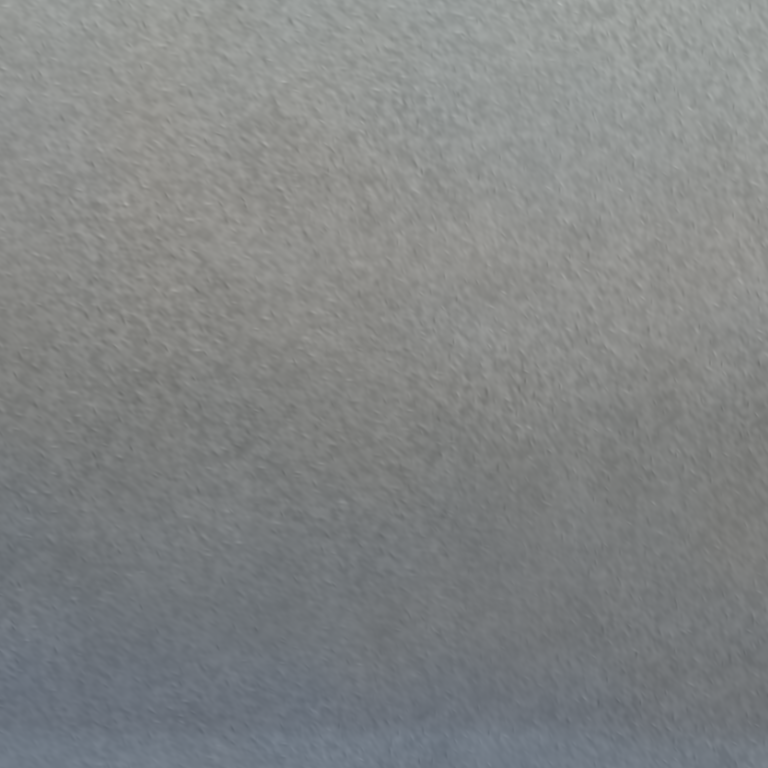
Write a Shadertoy shader that draws this texture.

```glsl
// Draws a dull grey matte surface with soft shading and fine slanted grain.

const vec3 BASE_BLUE  = vec3(0.415, 0.445, 0.485);
const vec3 LOW_GREY   = vec3(0.442, 0.460, 0.474);
const vec3 MID_GREY   = vec3(0.488, 0.493, 0.486);
const vec3 WARM_GREY  = vec3(0.562, 0.563, 0.552);
const vec3 TOP_GREY   = vec3(0.598, 0.616, 0.608);
const vec3 WARM_SHIFT = vec3(0.012, 0.001, -0.010);

// Integer hash giving two values in 0..1
vec2 hash2(vec2 cell, uint seed) {
    uvec2 v = uvec2(ivec2(cell)) + uvec2(seed * 747u, seed * 2891u);
    v = v * 1664525u + 1013904223u;
    v.x += v.y * 1664525u;
    v.y += v.x * 1664525u;
    v ^= v >> 16u;
    v.x += v.y * 1664525u;
    v.y += v.x * 1664525u;
    v ^= v >> 16u;
    return vec2(v >> 8u) / 16777216.0;
}

// Smooth value noise, centred on zero
float noise(vec2 p, uint seed) {
    vec2 i = floor(p);
    vec2 f = fract(p);
    f = f * f * (3.0 - 2.0 * f);
    float low = mix(hash2(i, seed).x, hash2(i + vec2(1, 0), seed).x, f.x);
    float high = mix(hash2(i + vec2(0, 1), seed).x, hash2(i + vec2(1, 1), seed).x, f.x);
    return mix(low, high, f.y) - 0.5;
}

float cloud(vec2 p, uint seed) {
    float sum = 0.0;
    float gain = 1.0;
    for (uint k = 0u; k < 3u; k++) {
        sum += gain * noise(p, seed + k);
        p = p * 2.1 + 3.7;
        gain *= 0.5;
    }
    return sum;
}

// Coordinates along and across a direction
vec2 turn(vec2 p, float angle) {
    vec2 along = vec2(cos(angle), sin(angle));
    return vec2(dot(p, along), dot(p, vec2(-along.y, along.x)));
}

// Stretched noise whose streaks follow one direction
float streaks(vec2 p, float angle, uint seed) {
    vec2 q = turn(p, angle);
    return noise(q * vec2(80.0, 165.0), seed)
         + 0.8 * noise(q * vec2(140.0, 250.0) + 9.3, seed + 1u);
}

// Scattered short ridges: a lit flank beside a shaded one
float flecks(vec2 p, float density, float angle, uint seed) {
    vec2 cell = floor(p * density);
    float sum = 0.0;
    for (int y = -1; y <= 1; y++) {
        for (int x = -1; x <= 1; x++) {
            vec2 id = cell + vec2(x, y);
            vec2 place = hash2(id, seed);
            vec2 kind = hash2(id, seed + 1u);
            vec2 q = turn(p * density - id - place, angle + (kind.x - 0.5) * 1.1);
            q /= vec2(0.34, 0.15) * mix(0.7, 1.15, place.x);
            float strength = smoothstep(0.3, 1.0, kind.y);
            float tone = 1.3 * q.y + (kind.x - 0.5) * 1.2;
            sum += strength * tone * exp(-dot(q, q));
        }
    }
    return sum;
}

// Broad shading, darker and bluer towards the bottom
vec3 shading(float h) {
    vec3 c = mix(BASE_BLUE, LOW_GREY, smoothstep(0.0, 0.22, h));
    c = mix(c, MID_GREY, smoothstep(0.20, 0.46, h));
    c = mix(c, WARM_GREY, smoothstep(0.42, 0.70, h));
    return mix(c, TOP_GREY, smoothstep(0.68, 1.08, h));
}

void mainImage(out vec4 fragColor, in vec2 fragCoord) {
    vec2 p = fragCoord / iResolution.xy;

    // Tilted, slightly uneven gradient
    float height = p.y + 0.15 * (p.x - 0.5) + 0.06 * cloud(p * vec2(3.0, 4.0), 11u);
    vec3 color = shading(height);

    // Pale strip along the lower edge
    float strip = 1.0 - smoothstep(0.025, 0.065, p.y + 0.02 * noise(p * 6.0, 21u));
    color += strip * vec3(0.022, 0.030, 0.034);

    // Warm and cool patches with faint mottling
    color += WARM_SHIFT * cloud(p * 5.0 + 2.0, 31u);
    color += 0.020 * cloud(p * 16.0, 41u);

    // Grain turns steeper towards the right and fades lower down
    float side = smoothstep(0.2, 0.85, p.x + 0.4 * noise(p * 4.0, 51u));
    float grain = mix(streaks(p, -0.6, 61u), streaks(p, -1.0, 71u), side);
    float ridges = mix(flecks(p, 60.0, -0.6, 81u), flecks(p, 66.0, -1.05, 91u), side);

    // Restore the strength lost where the two directions overlap
    float overlap = inversesqrt(side * side + (1.0 - side) * (1.0 - side));
    float relief = overlap * mix(0.62, 1.0, smoothstep(0.25, 0.6, p.y));
    relief *= 1.0 + 0.4 * cloud(p * 6.0, 101u);
    color += relief * (0.060 * grain + 0.066 * ridges);

    fragColor = vec4(clamp(color, 0.0, 1.0), 1.0);
}
```
